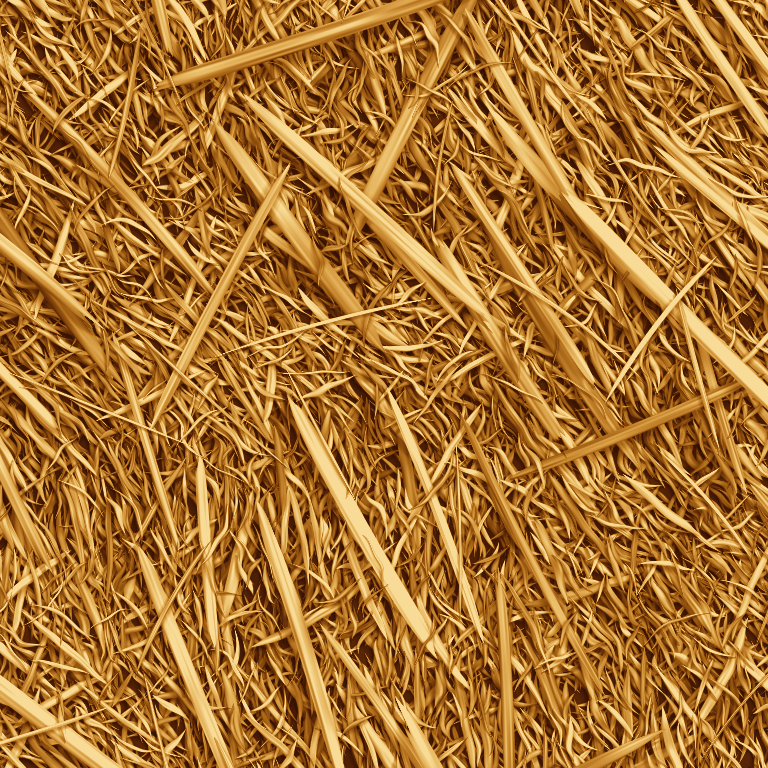
Reproduce this texture procedurally as a WebGL 2 fragment shader.

```glsl
#version 300 es
precision highp float;
// Loose straw: curled chaff, then straws, then long ribbed stalks are strewn
// back to front over jittered grids. Each piece shades a single tone value,
// which a golden colour ramp turns into the final colour.
uniform vec2 u_resolution;
out vec4 fragColor;

vec4 hash4(vec2 p) {
  vec4 q = fract(p.xyxy * vec4(0.1031, 0.1030, 0.0973, 0.1099));
  q += dot(q, q.wzxy + 33.33);
  return fract((q.xxyz + q.yzzw) * q.zywx);
}

float noise(vec2 p) {
  vec2 i = floor(p), f = fract(p);
  f = f * f * (3.0 - 2.0 * f);
  return mix(mix(hash4(i).x, hash4(i + vec2(1, 0)).x, f.x),
             mix(hash4(i + vec2(0, 1)).x, hash4(i + vec2(1, 1)).x, f.x), f.y);
}

// Lays one grid of straws over the tone below; width is in grid cells
float strew(float tone, vec2 uv, float cells, float width, float spread,
            float density, float curl, float bluntness, float lift, float seed) {
  vec2 shift = vec2(7.31, 3.77) * seed;
  vec2 p = uv * cells + shift;
  float pixel = cells / u_resolution.y;
  for (int j = -1; j <= 1; j++)
  for (int i = -1; i <= 1; i++) {
    vec2 cell = floor(p) + vec2(i, j);
    vec4 a = hash4(cell + seed * 17.0);
    vec4 b = hash4(cell + seed * 29.0 + 101.5);
    if (b.w > density) continue;
    vec2 centre = cell + a.xy;

    // Neighbours lean alike; some pieces cross the main direction
    float lean = noise((centre - shift) / cells * 3.5 + 20.0) - 0.5;
    float angle = -1.15 + 0.9 * lean + spread * (a.z + b.z - 1.0);
    if (b.x < 0.2) angle = mix(0.25, 1.45, b.x * 5.0);
    vec2 along = vec2(cos(angle), sin(angle));
    vec2 across = vec2(-along.y, along.x);
    vec2 d = p - centre;
    float u = dot(d, along);
    float v = dot(d, across) + curl * (a.w - 0.5) * u * u;
    float thick = width * (0.6 + 0.8 * b.y);
    if (abs(v) > thick * 4.0 + pixel) continue;

    // Frayed, tapering outline
    float ribs = sqrt(bluntness);
    float fray = noise(vec2(v / thick * ribs + 60.0 * a.w, 90.0 * b.z));
    float end = abs(u) / (0.55 + 0.4 * a.z) + 0.18 * fray;
    if (end > 1.0) continue;
    float halfWidth = thick * (1.0 - pow(end, bluntness));
    float cover = clamp((halfWidth - abs(v)) / pixel + 0.5, 0.0, 1.0);

    // Soft shadow on the side away from the light
    float facing = dot(across, vec2(0.4, 0.9));
    float gap = abs(v + facing * thick * 0.9) / (halfWidth + 0.3 * pixel);
    tone *= 1.0 - 0.32 * (1.0 - smoothstep(0.6, 2.6, gap));

    // Rounded body with fibres running along it
    float side = clamp(v / max(halfWidth, 0.001), -1.0, 1.0);
    float fibre = noise(vec2(v / thick * ribs * 1.2 + 80.0 * b.y,
                             u * 3.0 + 50.0 * a.x));
    float body = lift + 0.36 * (b.z - 0.5) + 0.34 * (fibre - 0.5)
               + 0.13 * side * facing - 0.2 * side * side;
    body += 0.14 * (noise(vec2(u * 5.0 + 30.0 * a.y, 70.0 * a.w)) - 0.5);
    tone = mix(tone, body, cover);
  }
  return tone;
}

vec3 strawColour(float tone) {
  float x = (tone - 0.14) / 0.142;
  vec3 c = mix(vec3(0.17, 0.05, 0.01), vec3(0.32, 0.13, 0.02), clamp(x + 1.0, 0.0, 1.0));
  c = mix(c, vec3(0.51, 0.27, 0.04), clamp(x, 0.0, 1.0));
  c = mix(c, vec3(0.66, 0.40, 0.09), clamp(x - 1.0, 0.0, 1.0));
  c = mix(c, vec3(0.80, 0.55, 0.20), clamp(x - 2.0, 0.0, 1.0));
  c = mix(c, vec3(0.90, 0.71, 0.37), clamp(x - 3.0, 0.0, 1.0));
  return mix(c, vec3(0.97, 0.86, 0.59), clamp(x - 4.0, 0.0, 1.0));
}

void main() {
  vec2 uv = gl_FragCoord.xy / u_resolution.y;
  vec2 wobble = vec2(noise(uv * 38.0), noise(uv * 38.0 + 57.0)) - 0.5;
  vec2 curly = uv + 0.009 * wobble;
  float tone = 0.16;

  // Deep chaff, brighter towards the top and thinner over dark hollows
  float hollow = smoothstep(0.15, 0.6, noise(uv * 11.0 + 9.0));
  for (float k = 0.0; k < 13.0; k++)
    tone = strew(tone, curly, 17.0 + mod(k * 5.0, 9.0), 0.075, 0.75,
                 0.95, 0.8, 2.0, 0.5 + 0.02 * k, k + 1.0);
  tone *= mix(0.72, 1.0, hollow);

  // Medium straws with loose chaff between them
  for (float k = 0.0; k < 4.0; k++) {
    tone = strew(tone, uv + 0.004 * wobble, 8.0 + k, 0.046, 0.5,
                 0.6, 0.3, 4.0, 0.73, k + 21.0);
    tone = strew(tone, curly, 20.0 + k, 0.06, 0.9, 0.5, 0.9, 2.0, 0.72, k + 31.0);
  }

  // Long stalks, a few wisps, then the topmost stalks
  for (float k = 0.0; k < 2.0; k++) {
    tone = strew(tone, uv, 4.2 - 0.5 * k, 0.036, 0.4, 0.7, 0.1, 8.0, 0.76, k + 41.0);
    tone = strew(tone, curly, 18.0, 0.05, 1.0, 0.22, 0.9, 2.0, 0.74, k + 51.0);
  }
  tone = strew(tone, uv, 3.6, 0.03, 0.5, 0.5, 0.08, 9.0, 0.8, 61.0);
  tone = strew(tone, uv, 6.0, 0.016, 1.2, 0.4, 0.3, 5.0, 0.82, 62.0);
  fragColor = vec4(strawColour(tone), 1.0);
}
```
